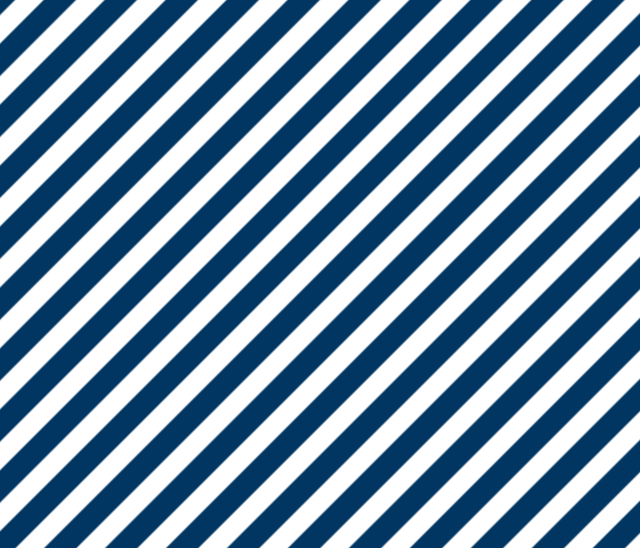
Reproduce this pattern procedurally as a WebGL 1 fragment shader.

```glsl
precision highp float;

// Even diagonal stripes, navy on white, rising to the right at 45 degrees.
// The distance to the nearest stripe centre line, folded by fract, is
// thresholded with a soft edge. Lengths are fractions of the canvas width.

uniform vec2 u_resolution;

const vec3 NAVY = vec3(0.0, 0.21, 0.38);
const vec3 WHITE = vec3(1.0);
const float REPEATS_ACROSS = 10.5;   // stripes along the top edge
const float NAVY_SHARE = 0.531;      // navy part of one repeat
const float PHASE = -0.019;          // stripe centre at top left, in repeats
const float EDGE_SOFTNESS = 0.0021;  // half width of the edge blend
const float DIAGONAL = 0.70710678;   // cosine of 45 degrees

// Signed distance to the nearest stripe, negative inside it.
float stripeDistance(vec2 p) {
  float period = DIAGONAL / REPEATS_ACROSS;
  float repeats = (p.x + p.y) * REPEATS_ACROSS - PHASE;
  float fromCentre = abs(fract(repeats + 0.5) - 0.5);
  return (fromCentre - 0.5 * NAVY_SHARE) * period;
}

void main() {
  // Anchor at the top left corner, with y pointing down.
  vec2 fromTopLeft = vec2(gl_FragCoord.x, u_resolution.y - gl_FragCoord.y);
  vec2 p = fromTopLeft / u_resolution.x;

  // Keep the blend at least about one pixel wide on small canvases.
  float edge = max(EDGE_SOFTNESS, 0.7 / u_resolution.x);
  float gap = smoothstep(-edge, edge, stripeDistance(p));

  gl_FragColor = vec4(mix(NAVY, WHITE, gap), 1.0);
}
```
